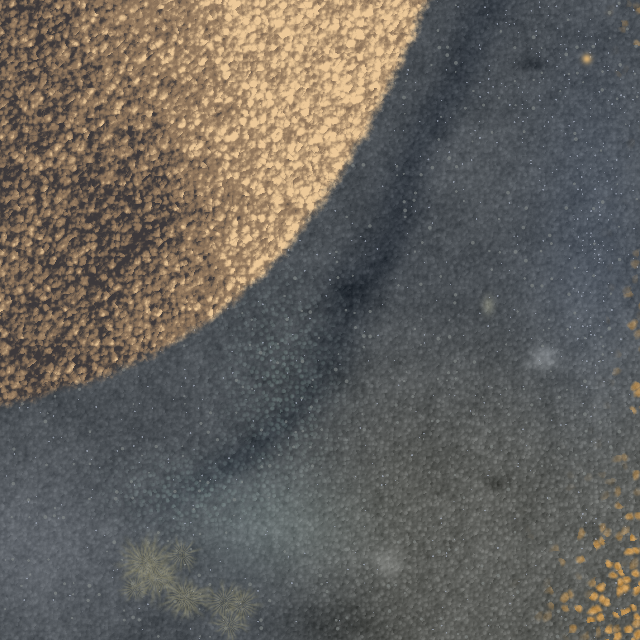
A three.js fragment shader for this texture:

```glsl
// Aerial view of a sunlit stony slope falling into a shaded gully with scrub.
varying vec2 vUv;

float hash(vec2 p) {
  vec3 q = fract(p.xyx * vec3(0.1031, 0.1030, 0.0973));
  q += dot(q, q.yzx + 33.33);
  return fract((q.x + q.y) * q.z);
}

vec2 hash2(vec2 p) { return vec2(hash(p), hash(p + 71.7)); }

float corner(vec2 cell, vec2 offset) {
  float a = 6.2832 * hash(cell);
  return dot(vec2(cos(a), sin(a)), offset);
}

// Gradient noise, about -0.7 to 0.7
float noise(vec2 p) {
  vec2 i = floor(p), f = fract(p), e = vec2(1.0, 0.0);
  vec2 u = f * f * f * (f * (f * 6.0 - 15.0) + 10.0);
  return mix(mix(corner(i, f), corner(i + e, f - e), u.x),
             mix(corner(i + e.yx, f - e.yx), corner(i + 1.0, f - 1.0), u.x), u.y);
}

float fbm(vec2 p) {
  float sum = 0.0, amp = 1.0;
  for (int i = 0; i < 4; i++) {
    sum += amp * noise(p);
    p = mat2(1.6, 1.2, -1.2, 1.6) * p + 13.1;
    amp *= 0.55;
  }
  return sum;
}

float blob(vec2 p, vec2 centre, vec2 radius) {
  vec2 q = (p - centre) / radius;
  return exp(-dot(q, q));
}

// Nearest clump: x = soft body, y = random id, z = side facing the sun
vec3 clumps(vec2 p) {
  vec2 cell = floor(p);
  vec3 best = vec3(9.0, 0.0, 0.0);
  for (int j = -1; j <= 1; j++)
    for (int i = -1; i <= 1; i++) {
      vec2 c = cell + vec2(float(i), float(j));
      vec2 r = p - c - 0.1 - 0.8 * hash2(c);
      float d = length(r);
      if (d < best.x) best = vec3(d, hash(c + 5.3), dot(r, vec2(0.8, -0.6)));
    }
  return vec3(1.0 - smoothstep(0.2, 0.68, best.x), best.yz);
}

// Sparse round stones, one at most in each cell
float stones(vec2 p, float density) {
  vec2 c = floor(p);
  float size = 0.12 + 0.18 * hash(c + 3.7);
  float d = length(fract(p) - 0.3 - 0.4 * hash2(c + 9.1));
  return step(hash(c + 17.0), density) * (1.0 - smoothstep(size * 0.5, size, d));
}

// Dry twigs radiating from a centre
float shrub(vec2 q, float radius, float seed) {
  float turn = (atan(q.y, q.x) / 6.2832 + 0.5) * 23.0 + 0.5 * noise(q * 90.0 + seed);
  float reach = radius * (0.45 + 0.55 * hash(vec2(mod(floor(turn), 23.0), seed)));
  float twig = 1.0 - smoothstep(0.08, 0.42, abs(fract(turn) - 0.5));
  float r = length(q);
  return (0.3 + 0.7 * twig) * (1.0 - smoothstep(reach * 0.45, reach, r));
}

void main() {
  vec2 p = vUv;
  float broad = fbm(p * 6.0), medium = fbm(p * 26.0), fine = fbm(p * 110.0);
  vec3 coarse = clumps(p * 72.0 + 0.5 * medium);
  vec3 small = clumps(p * 135.0 + 40.0);

  // Shaded floor: cool upper part, brownish lower right, misty lower left
  float warm = smoothstep(0.6, 0.2, p.y) * smoothstep(0.35, 0.65, p.x);
  vec3 shade = mix(vec3(0.285, 0.305, 0.325), vec3(0.345, 0.35, 0.335), warm);
  shade += vec3(0.08, 0.08, 0.085) * blob(p, vec2(0.04, 0.15), vec2(0.17, 0.12));
  shade += vec3(0.10, 0.115, 0.105) * blob(p, vec2(0.43, 0.18), vec2(0.13, 0.08));
  shade += vec3(0.03, 0.04, 0.06) * blob(p, vec2(0.93, 0.62), vec2(0.1, 0.35));
  shade += 0.035 * broad + 0.04 * medium + 0.055 * fine;

  // Gully line and its green growth
  float gully = p.x - 0.3 - 0.47 * p.y + 0.14 * smoothstep(0.4, 0.15, p.y) + 0.025 * broad;
  float trough = exp(-pow(gully / 0.045, 2.0)) * smoothstep(0.14, 0.3, p.y);
  shade -= vec3(0.07, 0.065, 0.055) * trough;
  shade -= 0.09 * blob(p, vec2(0.55, 0.54), vec2(0.035, 0.03));
  shade -= 0.09 * blob(p, vec2(0.51, 0.03), vec2(0.09, 0.04));
  shade -= 0.10 * blob(p, vec2(0.825, 0.9), vec2(0.025, 0.01));
  shade -= 0.10 * blob(p, vec2(0.775, 0.243), vec2(0.014, 0.01));
  float green = blob(p, vec2(0.44, 0.4), vec2(0.08, 0.14)) + blob(p, vec2(0.29, 0.23), vec2(0.1, 0.05));
  shade += vec3(0.07, 0.10, 0.085) * green * small.x * small.y;
  shade += small.x * (0.09 * small.y - 0.025 + 0.09 * small.z) * (0.7 + 0.6 * warm);

  // Pale patches, stones and glints
  shade += 0.16 * blob(p + 0.01 * medium, vec2(0.85, 0.44), vec2(0.022, 0.018));
  shade += vec3(0.18, 0.17, 0.12) * blob(p, vec2(0.763, 0.523), vec2(0.009, 0.014));
  shade += 0.13 * blob(p + 0.01 * medium, vec2(0.61, 0.12), vec2(0.022, 0.025));
  float stream = blob(p, vec2(0.93, 0.56), vec2(0.03, 0.16)) + 0.5 * blob(p, vec2(0.87, 0.86), vec2(0.12, 0.1));
  shade = mix(shade, vec3(0.53, 0.55, 0.54), 0.6 * stones(p * 75.0, 0.10));
  shade = mix(shade, vec3(0.63, 0.66, 0.72), 0.75 * stones(p * 150.0 + 8.0, 0.025 + 0.28 * stream));

  // Autumn scrub along the right side
  float autumn = blob(p, vec2(0.97, 0.07), vec2(0.09, 0.12)) + 0.5 * blob(p, vec2(1.0, 0.4), vec2(0.035, 0.2))
    + 0.3 * blob(p, vec2(1.0, 0.97), vec2(0.04, 0.12));
  float leaves = coarse.x * smoothstep(0.85, 1.05, coarse.y + 0.5 * autumn) * min(autumn * 1.6, 1.0);
  shade = mix(shade, vec3(0.76, 0.58, 0.33) + 0.15 * fine, leaves);
  shade = mix(shade, vec3(0.83, 0.68, 0.45), blob(p, vec2(0.917, 0.908), vec2(0.007)));

  // Spiky dry shrubs at the bottom
  for (int i = 0; i < 11; i++) {
    float k = float(i);
    vec2 centre = vec2(0.2, 0.02) + vec2(0.2, 0.12) * hash2(vec2(k, 4.0));
    float twigs = shrub(p - centre, 0.035 + 0.03 * hash(vec2(k, 8.0)), k);
    shade = mix(shade, vec3(0.53, 0.52, 0.43) + 0.1 * fine, 0.5 * twigs);
  }

  // Sunlit slope: dense and golden by the shadow edge, darker and patchy to the left
  float ridge = 0.362 + 0.28 * p.x + 1.62 * pow(p.x, 3.2);
  float slope = 0.28 + 5.18 * pow(p.x, 2.2);
  float above = (p.y - ridge) / sqrt(1.0 + slope * slope) + 0.008 * medium + 0.005 * fine;
  float gold = smoothstep(0.08, 0.52, p.x + 0.25 * (p.y - 0.7)) + 0.18 * broad;
  gold -= 0.35 * blob(p, vec2(0.24, 0.66), vec2(0.13, 0.08));
  float tone = 0.12 + 0.47 * gold + 0.16 * medium + 0.2 * fine;
  tone += coarse.x * (0.5 * coarse.y - 0.08 + 0.55 * coarse.z) + small.x * (0.25 * small.y - 0.06 + 0.3 * small.z);
  vec3 sunny = mix(vec3(0.24, 0.225, 0.23), vec3(0.56, 0.46, 0.36), smoothstep(0.0, 0.42, tone));
  sunny = mix(sunny, vec3(0.93, 0.79, 0.60), smoothstep(0.38, 0.95, tone));

  vec3 colour = mix(shade, sunny, smoothstep(-0.008, 0.012, above));
  gl_FragColor = vec4(clamp(colour, 0.0, 1.0), 1.0);
}
```
